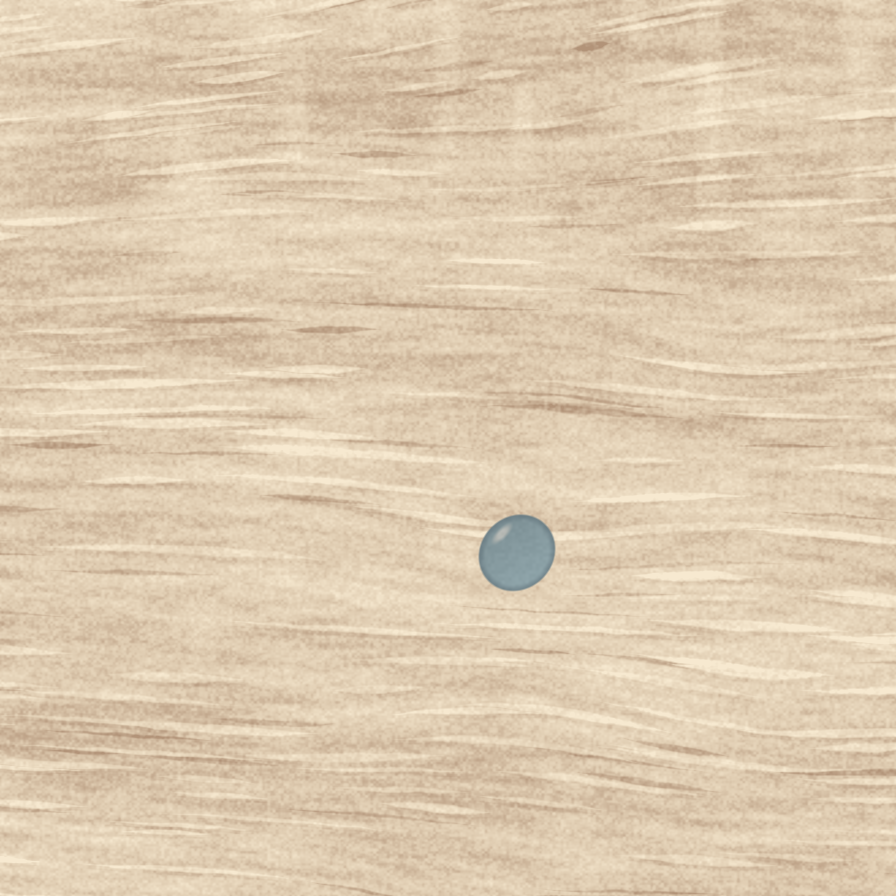
This texture is drawn by a WebGL 2 fragment shader. Its source:

```glsl
#version 300 es
precision highp float;
// Pale oak board with a small blue-grey domed stud.
// A bent grain coordinate carries stretched noise and scattered spindle-shaped
// pores; their summed tone picks the colour from a dark-mid-light ramp.

uniform vec2 u_resolution;
out vec4 fragColor;

const vec3 WOOD_DARK  = vec3(0.755, 0.650, 0.545);
const vec3 WOOD_MID   = vec3(0.872, 0.796, 0.690);
const vec3 WOOD_LIGHT = vec3(0.948, 0.890, 0.790);

const float SLOPE_BOTTOM = -0.10;     // grain direction at the lower edge
const float SLOPE_TOP    = 0.04;      // grain direction at the upper edge
const float WAVE         = 0.014;     // wander of the grain lines
const vec2  PORE_CELL    = vec2(0.20, 0.026);
const float PORE_SOFT    = 0.0016;

const float BROAD_TONE   = 0.40;
const float FIBRE_TONE   = 0.62;
const float SPECKLE_TONE = 0.50;
const float LIGHT_TONE   = 1.00;
const float DARK_TONE    = 1.05;
const float SHADOW_TONE  = 0.38;
const float FLECK_TONE   = 0.40;

const vec2  STUD_CENTRE = vec2(0.577, 0.383);
const vec2  STUD_RADII  = vec2(0.0450, 0.0405);
const vec3  STUD_BODY   = vec3(0.525, 0.605, 0.625);
const vec3  STUD_RIM    = vec3(0.390, 0.460, 0.490);
const vec3  STUD_GLINT  = vec3(0.780, 0.770, 0.740);

// Integer hash of a lattice cell, 0 to 1 in each channel.
vec3 hash3(vec2 cell, int seed) {
    uvec3 v = uvec3(ivec3(ivec2(cell), seed)) * 1664525u + 1013904223u;
    v.x += v.y * v.z; v.y += v.z * v.x; v.z += v.x * v.y;
    v ^= v >> 16u;
    v.x += v.y * v.z; v.y += v.z * v.x; v.z += v.x * v.y;
    return vec3(v >> 8u) / 16777216.0;
}

// Value noise, -1 to 1.
float noise(vec2 p, int seed) {
    vec2 i = floor(p), f = fract(p);
    f = f * f * (3.0 - 2.0 * f);
    float low  = mix(hash3(i, seed).x, hash3(i + vec2(1, 0), seed).x, f.x);
    float high = mix(hash3(i + vec2(0, 1), seed).x, hash3(i + vec2(1, 1), seed).x, f.x);
    return 2.0 * mix(low, high, f.y) - 1.0;
}

// Scattered spindles along the grain: coverage 0 to 1.
float pores(vec2 p, float density, float maxLength, float maxWidth, int seed) {
    float cover = 0.0;
    float ragged = 0.0011 * noise(p * vec2(45.0, 150.0), seed + 2);
    vec2 home = floor(p / PORE_CELL);
    for (int j = -1; j <= 1; j++)
    for (int i = -1; i <= 1; i++) {
        vec2 cell = home + vec2(i, j);
        vec3 place = hash3(cell, seed);
        vec3 form = hash3(cell, seed + 1);
        vec2 centre = (cell + place.xy) * PORE_CELL;
        float cluster = noise(centre * vec2(2.0, 13.0), seed + 3);
        if (place.z > density * (1.0 + 0.9 * cluster)) continue;

        float upper = smoothstep(0.72, 0.95, centre.y);
        float halfLength = maxLength * mix(0.3, 1.0, form.x) * (1.0 - 0.45 * upper);
        float halfWidth = maxWidth * mix(0.4, 1.0, form.y);
        float tilt = 0.11 * upper + 0.04 * (form.z - 0.5);
        vec2 d = p - centre;
        d.y -= tilt * d.x;
        float along = d.x / halfLength;
        float edge = abs(d.y + ragged) - halfWidth * (1.0 - along * along);
        float strength = mix(0.55, 1.0, hash3(cell, seed + 4).x);
        cover = max(cover, strength * (1.0 - smoothstep(-PORE_SOFT, PORE_SOFT, edge)));
    }
    return cover;
}

vec3 wood(vec2 uv) {
    // Bend the board so the grain runs along x.
    vec2 g = uv;
    g.y -= mix(SLOPE_BOTTOM, SLOPE_TOP, uv.y) * (uv.x - 0.5);
    g.y += WAVE * noise(uv * vec2(3.5, 5.0), 1);

    // Soft bands, fibres and fine speckle.
    float tone = BROAD_TONE * noise(g * vec2(2.5, 15.0), 2);
    tone += FIBRE_TONE * (0.55 * noise(g * vec2(9.0, 75.0), 3)
                        + 0.55 * noise(g * vec2(22.0, 150.0), 4));
    tone += SPECKLE_TONE * (0.6 * noise(uv * vec2(210.0, 250.0), 5)
                          + 0.6 * noise(uv * vec2(330.0, 370.0), 6));

    // Faint upright ray flecks near the top.
    float fleck = smoothstep(0.25, 0.8, noise(uv * vec2(24.0, 7.0), 7));
    tone += FLECK_TONE * fleck * smoothstep(0.7, 0.8, uv.y);

    // Cream pores with a shaded lower side, then sparse brown ones.
    float light = pores(g, 0.55, 0.14, 0.0056, 20);
    float shadow = pores(g + vec2(0.0, 0.005), 0.55, 0.14, 0.0056, 20);
    tone += LIGHT_TONE * light - SHADOW_TONE * shadow * (1.0 - light);
    tone -= DARK_TONE * pores(g, 0.22, 0.12, 0.0042, 40) * (1.0 - 0.6 * light);

    tone = clamp(tone, -1.5, 1.25);
    return tone < 0.0 ? mix(WOOD_MID, WOOD_DARK, -tone) : mix(WOOD_MID, WOOD_LIGHT, tone);
}

// Colour of the domed stud in rgb, coverage in alpha.
vec4 stud(vec2 uv) {
    vec2 d = uv - STUD_CENTRE;
    vec2 q = vec2(d.x + d.y, d.y - d.x) * inversesqrt(2.0);   // long axis up to the right
    float r = length(q / STUD_RADII);
    vec3 colour = STUD_BODY * (1.0 + 0.9 * (d.x - 1.6 * d.y));
    colour = mix(colour, STUD_RIM, 0.65 * smoothstep(0.8, 1.0, r));
    float glint = length((q - vec2(0.003, 0.027)) / vec2(0.017, 0.0065));
    colour = mix(colour, STUD_GLINT, 0.75 * (1.0 - smoothstep(0.3, 1.1, glint)));
    colour += 0.015 * noise(uv * 260.0, 8);
    return vec4(colour, 1.0 - smoothstep(0.96, 1.03, r));
}

void main() {
    vec2 uv = gl_FragCoord.xy / u_resolution;
    vec4 dome = stud(uv);
    fragColor = vec4(mix(wood(uv), dome.rgb, dome.a), 1.0);
}
```
